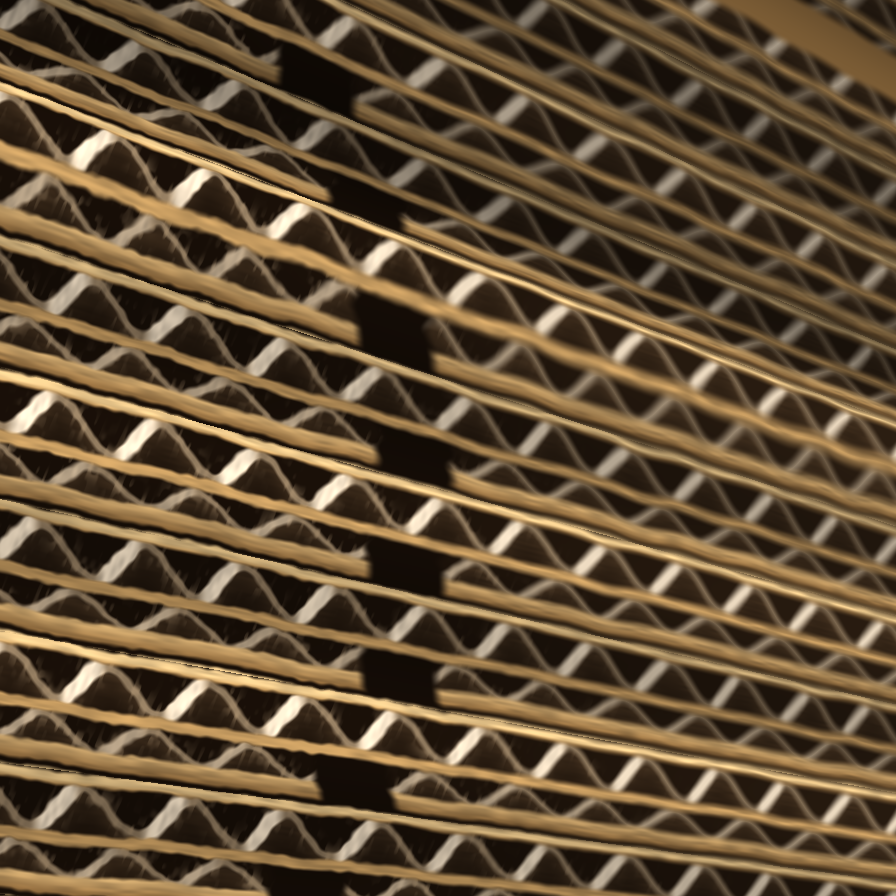
Give the GLSL for this texture, as a Shadertoy shader.

```glsl
const float TAU = 6.2831853;

// Perspective fan of the stack
const float BASE_Y = 0.892;         // depth of board 0 at the left side
const float BASE_SLOPE = 0.12;
const float BOARD_PITCH = 0.147;    // board spacing at the left side
const float CONVERGENCE = 0.048;    // loss of spacing towards the right
const float FLUTE_COUNT = 18.2;
const float FLUTE_SHRINK = 0.445;

// Layers of one board, in fractions of its height
const float TOP_LINER = 0.045;
const float MID_LINER = 0.515;
const float LOW_LINER = 0.875;
const vec2 FLUTE_CENTRE = vec2(0.28, 0.695);
const vec2 FLUTE_HEIGHT = vec2(0.165, 0.11);
const vec2 FLUTE_WIDTH = vec2(0.032, 0.026);

// Cut through the lower ply
const float CUT_X = 0.462;
const float CUT_BEND = 0.009;
const float CUT_HALF = 0.042;

const vec3 CAVITY = vec3(0.085, 0.052, 0.026);
const vec3 INNER_PAPER = vec3(0.27, 0.20, 0.13);
const vec3 FLUTE_SHADE = vec3(0.52, 0.44, 0.34);
const vec3 FLUTE_LIT = vec3(0.90, 0.83, 0.73);
const vec3 LINER_SHADE = vec3(0.40, 0.28, 0.15);
const vec3 LINER_TAN = vec3(0.66, 0.50, 0.29);
const vec3 LINER_LIT = vec3(0.86, 0.73, 0.51);

float hash(vec2 p) {
    vec3 q = fract(p.xyx * vec3(0.1031, 0.1030, 0.0973));
    q += dot(q, q.yzx + 33.33);
    return fract((q.x + q.y) * q.z);
}

float noise(vec2 p) {
    vec2 i = floor(p), f = fract(p);
    f = f * f * (3.0 - 2.0 * f);
    vec2 e = vec2(0.0, 1.0);
    return mix(mix(hash(i), hash(i + e.yx), f.x),
               mix(hash(i + e), hash(i + e.yy), f.x), f.y);
}

// Coverage of a strip with the given half width and edge softness
float strip(float d, float halfWidth, float soft) {
    return 1.0 - smoothstep(halfWidth - soft, halfWidth + soft, abs(d));
}

void mainImage(out vec4 fragColor, in vec2 fragCoord) {
    vec2 p = fragCoord / iResolution.xy;
    float x = p.x, depth = 1.0 - p.y;

    // Board coordinates: height in the stack and distance along the flutes
    float level = (BASE_Y + BASE_SLOPE * x - depth) / (BOARD_PITCH - CONVERGENCE * x);
    float bulge = level - 5.2;
    level -= 0.22 * exp(-4.0 * bulge * bulge);
    float along = -FLUTE_COUNT * log(1.0 - FLUTE_SHRINK * x);

    // Depth of field
    float defocus = clamp(1.1 * (x - 0.3) + 0.5 * x * (0.5 - depth), 0.0, 1.0);
    float soft = mix(0.016, 0.085, defocus) + 0.5 / (iResolution.y * BOARD_PITCH);
    float sharp = 1.0 - smoothstep(0.0, 0.45, defocus);

    float stackPos = FLUTE_CENTRE.x - level;
    stackPos += 0.035 * (noise(vec2(along * 2.0, floor(stackPos) + 40.0)) - 0.5);
    float board = -floor(stackPos);
    float f = fract(stackPos);
    float seed = hash(vec2(board + 20.0, 7.0));
    float rough = (noise(p * 95.0) - 0.5) * sharp;
    float grain = 0.88 + 0.24 * noise(vec2(along * 5.0, stackPos * 38.0));

    // Corrugated layers
    vec3 col = mix(CAVITY, INNER_PAPER, 0.45 * defocus);
    for (int i = 0; i < 2; i++) {
        float ply = float(i);
        float phase = TAU * (along - 0.28 - 0.25 * board - 0.12 * seed - 0.37 * ply);
        phase += 0.5 * (noise(vec2(along * 1.3, board * 3.0 + ply + 50.0)) - 0.5);
        float amp = FLUTE_HEIGHT[i];
        float wave = FLUTE_CENTRE[i] + amp * cos(phase);
        float slope = TAU * amp * sin(phase);
        float offset = f - wave + 0.035 * rough;
        float d = abs(offset) / sqrt(1.0 + 1.4 * slope * slope);
        float lit = smoothstep(-0.1, 0.75, sin(phase)) * (1.0 - 0.6 * ply);
        float region = strip(f - FLUTE_CENTRE[i], amp + 0.05, 0.03);

        float inner = smoothstep(0.0, 0.06, offset) * exp(-5.0 * max(offset, 0.0));
        col = mix(col, INNER_PAPER * grain, region * inner * 0.85);
        float fibre = noise(vec2(x * 190.0 + depth * 80.0, depth * 75.0 - x * 30.0));
        float fuzz = smoothstep(0.52, 0.9, fibre) * exp(-16.0 * d) * sharp;
        col = mix(col, FLUTE_SHADE * 1.15, region * fuzz * 0.8);
        vec3 paper = mix(FLUTE_SHADE, FLUTE_LIT, lit) * (0.9 + 0.2 * fibre * sharp);
        float cover = strip(d, FLUTE_WIDTH[i] + 0.028 * lit, soft);
        col = mix(col, paper, region * cover);
    }

    // Thick lower liner, brightest along its upper edge
    vec3 lowPaper = mix(LINER_LIT, LINER_SHADE, smoothstep(0.79, 0.97, f));
    lowPaper = mix(lowPaper, LINER_TAN, 0.45) * grain;
    col = mix(col, lowPaper, strip(f - LOW_LINER + 0.02 * rough, 0.075, soft));

    // Dark notch where the lower ply is cut
    float bend = board - 3.5;
    float cutX = CUT_X - CUT_BEND * bend * bend + 0.02 * (seed - 0.5);
    float ragged = 0.012 * (noise(vec2(f * 9.0, board + 30.0)) - 0.5);
    float notch = strip(x - cutX + ragged, CUT_HALF, 0.006 + 0.01 * defocus);
    notch *= smoothstep(MID_LINER, MID_LINER + 0.06, f) * step(board, 7.5);
    col = mix(col, CAVITY * 0.85, notch);

    // Middle and top liners run through
    float mid = strip(f - MID_LINER + 0.02 * rough, 0.047, soft);
    col = mix(col, mix(LINER_TAN, LINER_LIT, 0.25) * grain, mid);
    float topDist = fract(f - TOP_LINER + 0.5) - 0.5;
    float top = strip(topDist + 0.02 * rough, 0.046, soft);
    col = mix(col, mix(LINER_LIT, LINER_TAN, smoothstep(0.0, 0.06, topDist)) * grain, top);

    // Smooth sheet near the top of the stack
    float sheet = strip(stackPos + 9.05, 0.26, 0.07);
    col = mix(col, mix(LINER_TAN, LINER_SHADE, 0.25), sheet);

    // Light falls off between boards and towards the top
    float tone = 0.95 - 0.13 * cos(0.5 * TAU * level);
    tone *= mix(1.06, 0.76, smoothstep(5.2, 6.2, level));
    fragColor = vec4(clamp(col * tone, 0.0, 1.0), 1.0);
}
```
